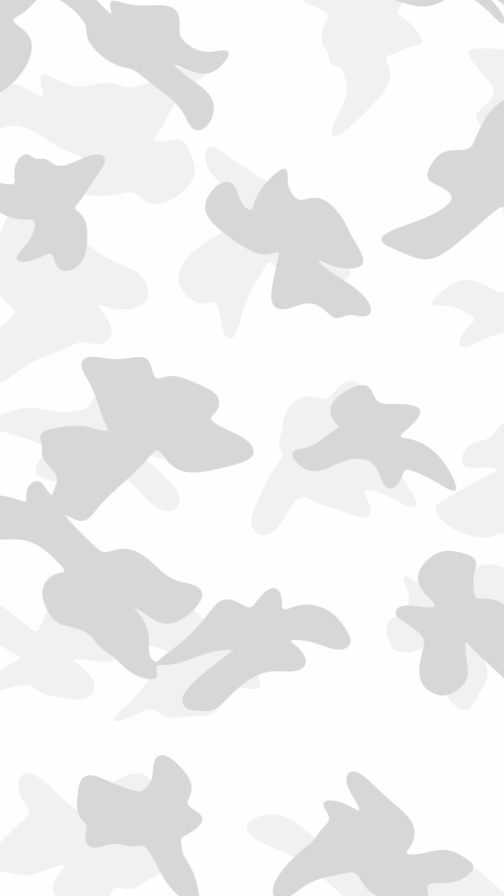
Reproduce this pattern procedurally as a Shadertoy shader.

```glsl
// Pale camouflage: two layers of lobed blobs over a white ground.
// Each layer scatters blobs on a jittered grid, gives them wavy outlines
// from layered sines, and melts close neighbours together.

const vec3 GROUND = vec3(0.995);
const vec3 PALE_GREY = vec3(0.945);
const vec3 MID_GREY = vec3(0.845);

vec3 hash3(vec2 cell, float seed) {
    vec3 q = vec3(dot(cell, vec2(127.1, 311.7)),
                  dot(cell, vec2(269.5, 183.3)),
                  dot(cell, vec2(419.2, 371.9)));
    return fract(sin(q + seed * 17.31) * 43758.5);
}

mat2 rotation(float angle) {
    float c = cos(angle), s = sin(angle);
    return mat2(c, -s, s, c);
}

// Bends the plane so that outlines become uneven
vec2 warp(vec2 p, float seed) {
    p += 0.026 * sin(p.yx * vec2(19.0, 16.0) + p * 5.0 + seed * vec2(1.7, 2.9));
    p += 0.011 * sin(p.yx * vec2(37.0, 33.0) - p * 9.0 + seed * vec2(3.1, 1.3));
    return p;
}

// Approximate signed distance to a stretched blob with rounded lobes
float lobedBlob(vec2 p, float radius, float stretch, vec3 phase) {
    vec2 q = p / (radius * vec2(stretch, 1.0 / stretch));
    float a = atan(q.y, q.x);
    float outline = 1.0 + 0.24 * sin(3.0 * a + phase.x)
                        + 0.25 * sin(5.0 * a + phase.y)
                        + 0.10 * sin(8.0 * a + phase.z);
    return (length(q) - outline) * radius;
}

// Smooth union of the blobs in the surrounding cells
float blobField(vec2 p, vec2 cellSize, float radius, float seed) {
    const float SHARPNESS = 60.0;
    p = warp(p, seed);
    vec2 base = floor(p / cellSize);
    float total = 1e-9;
    for (int y = -2; y <= 2; y++) {
        for (int x = -2; x <= 2; x++) {
            vec2 cell = base + vec2(x, y);
            vec3 place = hash3(cell, seed);
            vec3 shape = hash3(cell, seed + 5.0);
            float rowShift = 0.5 * mod(cell.y, 2.0);
            vec2 jitter = 0.5 + 0.55 * (place.xy - 0.5);
            vec2 center = (cell + jitter + vec2(rowShift - 0.25, 0.0)) * cellSize;
            vec2 local = rotation((place.z - 0.5) * 2.0) * (p - center);
            float size = radius * mix(0.8, 1.2, shape.x);
            float stretch = mix(1.0, 1.5, shape.y);
            vec3 phase = 6.2832 * fract(shape.zxy * 7.0 + place);
            float d = lobedBlob(local, size, stretch, phase);
            total += exp(-SHARPNESS * d);
        }
    }
    return -log(total) / SHARPNESS;
}

// Antialiased fill of the inside of a distance field
float fill(float d) {
    float w = 0.75 * fwidth(d) + 1e-6;
    return 1.0 - smoothstep(-w, w, d);
}

void mainImage(out vec4 fragColor, in vec2 fragCoord) {
    vec2 p = fragCoord / iResolution.x;

    float pale = blobField(p + vec2(3.2, 1.7), vec2(0.47, 0.39), 0.126, 2.0);
    float mid = blobField(p + vec2(7.4, 5.1), vec2(0.46, 0.39), 0.124, 9.0);

    vec3 color = mix(GROUND, PALE_GREY, fill(pale));
    color = mix(color, MID_GREY, fill(mid));
    fragColor = vec4(color, 1.0);
}
```
